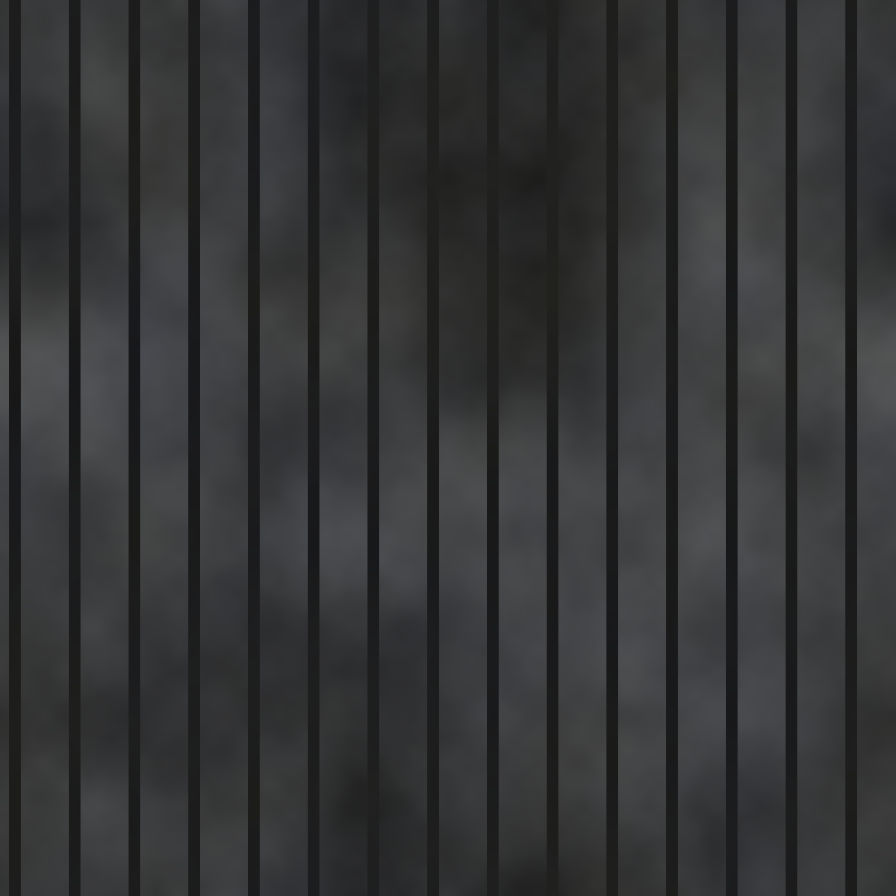
This pattern is drawn by a Shadertoy shader. Its source:

```glsl
// Dark vertical boards split by narrow, near-black grooves, under soft smoky wear.
// Grooves are a repeated 1D distance; the wear is value noise summed in octaves
// on whole-number lattices that wrap, so the tile has no seam.

const float BOARDS = 15.0;            // repeats across the canvas
const float GROOVE_CENTER = 0.25;     // within one repeat
const float GROOVE_HALF_WIDTH = 0.098;

float hash(vec2 p, float seed) {
    return fract(sin(dot(p, vec2(127.1, 311.7)) + seed * 74.7) * 43758.5453);
}

// Value noise on a lattice of period x period cells
float wrappedNoise(vec2 uv, float period, float seed) {
    vec2 p = uv * period;
    vec2 cell = floor(p);
    vec2 f = p - cell;
    f = f * f * (3.0 - 2.0 * f);
    vec2 a = mod(cell, period);
    vec2 b = mod(cell + 1.0, period);
    float low = mix(hash(a, seed), hash(vec2(b.x, a.y), seed), f.x);
    float high = mix(hash(vec2(a.x, b.y), seed), hash(b, seed), f.x);
    return mix(low, high, f.y);
}

// Octave sum, normalized to 0..1
float wrappedFbm(vec2 uv, float period, float seed) {
    float sum = 0.0;
    float total = 0.0;
    float weight = 0.5;
    for (int i = 0; i < 5; i++) {
        sum += weight * wrappedNoise(uv, period, seed + float(i));
        total += weight;
        period *= 2.0;
        weight *= 0.5;
    }
    return sum / total;
}

// Coverage of the grooves, smoothed over one pixel
float grooveMask(float x, float pixel) {
    float offset = fract(x * BOARDS - GROOVE_CENTER + 0.5) - 0.5;
    float dist = abs(offset) - GROOVE_HALF_WIDTH;
    float blur = 0.5 * pixel * BOARDS;
    return 1.0 - smoothstep(-blur, blur, dist);
}

void mainImage(out vec4 fragColor, in vec2 fragCoord) {
    vec2 uv = fragCoord / iResolution.xy;

    float smoke = wrappedFbm(uv, 5.0, 3.0);
    float warmth = wrappedFbm(uv, 6.0, 17.0) - 0.5;
    vec3 tint = warmth * vec3(0.016, 0.012, -0.024);

    // Boards: pale smoke is slightly cool
    vec3 board = mix(vec3(0.078, 0.079, 0.080), vec3(0.370, 0.375, 0.384), smoke);

    // Grooves: a little deeper where the smoke is pale
    vec3 groove = mix(vec3(0.137, 0.139, 0.137), vec3(0.078, 0.080, 0.083), smoke);

    vec3 color = mix(board, groove, grooveMask(uv.x, 1.0 / iResolution.x)) + tint;
    fragColor = vec4(color, 1.0);
}
```
